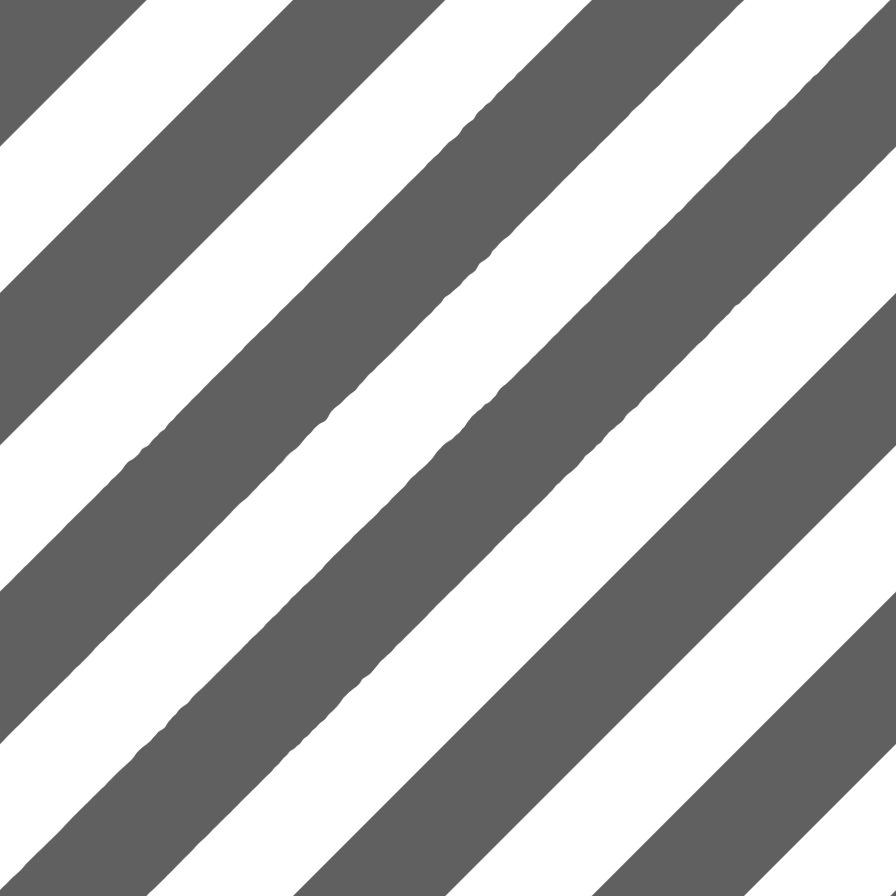
This pattern is drawn by a Shadertoy shader. Its source:

```glsl
const float REPEATS = 3.0;        // stripes along each side
const float DARK_CENTRE = 0.236;  // centre of the dark band within one period
const float DARK_SHARE = 0.51;    // part of the period that is dark
const vec3 GREY = vec3(0.376);
const vec3 WHITE = vec3(1.0);

vec2 hashGradient(vec2 cell) {
    vec2 h = vec2(dot(cell, vec2(127.1, 311.7)), dot(cell, vec2(269.5, 183.3)));
    return 2.0 * fract(sin(h) * 43758.55) - 1.0;
}

float cornerValue(vec2 cell, vec2 f, vec2 corner) {
    return dot(hashGradient(cell + corner), f - corner);
}

float gradientNoise(vec2 p) {
    vec2 cell = floor(p);
    vec2 f = p - cell;
    vec2 u = f * f * f * (f * (f * 6.0 - 15.0) + 10.0);
    float low = mix(cornerValue(cell, f, vec2(0, 0)), cornerValue(cell, f, vec2(1, 0)), u.x);
    float high = mix(cornerValue(cell, f, vec2(0, 1)), cornerValue(cell, f, vec2(1, 1)), u.x);
    return mix(low, high, u.y);
}

// Signed distance to the diagonal bands, negative inside the dark ones
float stripeDistance(float across, float repeats, float centre, float share) {
    float offset = abs(fract(across * repeats - centre + 0.5) - 0.5);
    return (offset - 0.5 * share) / (repeats * sqrt(2.0));
}

// Slight ragged patches, limited to the edges near the middle diagonal
float edgeWear(vec2 uv, float across, float amount) {
    float middle = 1.0 - smoothstep(0.22, 0.36, abs(across - 0.91));
    float patches = smoothstep(-0.1, 0.3, gradientNoise(uv * 7.0));
    float bumps = gradientNoise(uv * 52.0) + 0.5 * gradientNoise(uv * 110.0);
    return amount * middle * mix(0.2, 1.0, patches) * bumps;
}

void mainImage(out vec4 fragColor, in vec2 fragCoord) {
    vec2 uv = fragCoord / iResolution.xy;
    float across = uv.x + 1.0 - uv.y;
    float pixel = 1.0 / min(iResolution.x, iResolution.y);

    float dist = stripeDistance(across, REPEATS, DARK_CENTRE, DARK_SHARE);
    dist += edgeWear(uv, across, 0.004);

    // Smooth the edge over about one pixel
    float light = smoothstep(-0.8 * pixel, 0.8 * pixel, dist);
    fragColor = vec4(mix(GREY, WHITE, light), 1.0);
}
```
